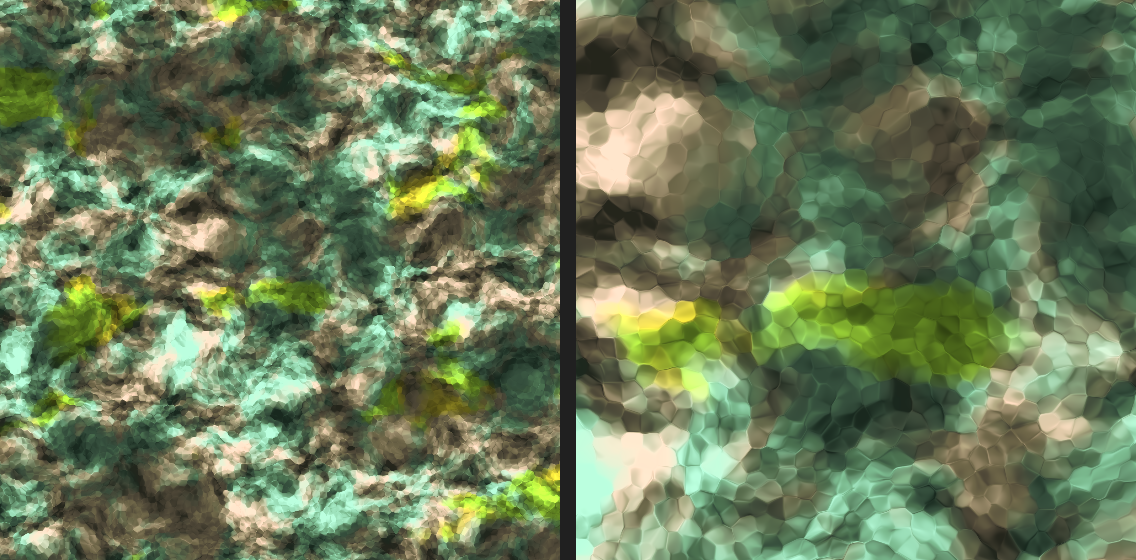
Left, the full canvas; right, a detail of the centre.
Reproduce this texture procedurally as a Shadertoy shader.

```glsl
// Rough lichen-grey rock face with dark hollows and patches of yellow-green moss.

vec2 hash2(vec2 cell) {
    uvec2 v = uvec2(ivec2(cell) + 4096) * 1664525u + 1013904223u;
    v.x += v.y * 1664525u;
    v.y += v.x * 1664525u;
    v ^= v >> 16u;
    v.x += v.y * 1664525u;
    v.y += v.x * 1664525u;
    v ^= v >> 16u;
    return vec2(v & 65535u) / 65535.0;
}

float gradientDot(vec2 cell, vec2 offset) {
    float angle = 6.2832 * hash2(cell).x;
    return dot(vec2(cos(angle), sin(angle)), offset);
}

float gradientNoise(vec2 p) {
    vec2 i = floor(p), f = p - i;
    vec2 u = f * f * f * (f * (f * 6.0 - 15.0) + 10.0);
    vec2 e = vec2(1, 0);
    return mix(mix(gradientDot(i, f), gradientDot(i + e, f - e), u.x),
               mix(gradientDot(i + e.yx, f - e.yx), gradientDot(i + 1.0, f - 1.0), u.x), u.y);
}

float fbm(vec2 p, int octaves, float gain) {
    float sum = 0.0, amplitude = 1.0;
    for (int k = 0; k < octaves; k++) {
        sum += amplitude * gradientNoise(p);
        p = mat2(1.6, 1.2, -1.2, 1.6) * p + 17.3;
        amplitude *= gain;
    }
    return sum;
}

// Pulls each point toward the centre of a small soft-edged chip
vec2 chipped(vec2 p) {
    vec2 g = p * 105.0, cell = floor(g), sum = vec2(0);
    float total = 0.0;
    for (int y = -1; y <= 1; y++)
    for (int x = -1; x <= 1; x++) {
        vec2 c = cell + vec2(x, y);
        vec2 centre = c + hash2(c);
        vec2 d = centre - g;
        float weight = exp(-10.0 * dot(d, d));
        sum += weight * centre;
        total += weight;
    }
    return mix(p, sum / total / 105.0, 0.62);
}

float lumpHeight(vec2 p) {
    return fbm(p * vec2(9, 11) + 31.0, 3, 0.55);
}

// Stone colours ordered by brightness, from hollow to pale crust
vec3 stoneColour(float tone) {
    vec3 c = mix(vec3(0.12, 0.15, 0.11), vec3(0.26, 0.29, 0.22), smoothstep(-2.4, -1.0, tone));
    c = mix(c, vec3(0.37, 0.42, 0.29), smoothstep(-1.1, -0.1, tone));
    c = mix(c, vec3(0.52, 0.57, 0.43), smoothstep(-0.2, 0.6, tone));
    c = mix(c, vec3(0.61, 0.69, 0.52), smoothstep(0.5, 1.1, tone));
    c = mix(c, vec3(0.77, 0.83, 0.68), smoothstep(1.0, 1.7, tone));
    return mix(c, vec3(0.92, 0.95, 0.82), smoothstep(1.7, 2.7, tone));
}

void mainImage(out vec4 fragColor, in vec2 fragCoord) {
    vec2 uv = fragCoord / iResolution.y;
    vec2 p = chipped(uv);

    // Bend the strata so lumps become torn and irregular
    vec2 warp = vec2(fbm(p * 8.0 + 3.0, 2, 0.6), fbm(p * 8.0 + 57.0, 2, 0.6));
    vec2 q = p + 0.035 * warp;

    // Broad masses, creases, grit and light from above
    float mass = fbm(q * vec2(3.4, 4.3) + 9.0, 3, 0.6);
    float crease = abs(gradientNoise(q * vec2(13, 16) + 71.0)) - 0.16;
    float grit = fbm(q * vec2(14, 18) + 23.0, 5, 0.78);
    float relief = lumpHeight(q) - lumpHeight(q + vec2(-0.004, 0.013));
    float roughness = mix(0.55, 1.15, smoothstep(-0.35, 0.1, mass));
    float tone = 2.5 * mass + roughness * (2.2 * grit + 2.0 * crease + 3.6 * relief);
    vec3 colour = stoneColour(tone);

    // Brownish and teal mineral stains
    float stain = fbm(q * 7.0 + 113.0, 4, 0.75);
    float brightness = dot(colour, vec3(0.3, 0.59, 0.11));
    vec3 warm = vec3(0.16, -0.05, -0.02), cool = vec3(-0.20, 0.06, 0.06);
    colour += brightness * mix(cool, warm, smoothstep(-0.4, 0.4, stain));

    // Moss tufts with ragged borders
    float moss = smoothstep(0.22, 0.42, fbm(q * vec2(4.2, 5.4) + 151.0, 4, 0.5));
    vec3 mossColour = (0.08 + 0.92 * brightness) * mix(vec3(0.9, 1.22, 0.26), vec3(1.22, 1.15, 0.24),
                                                       smoothstep(-0.1, 0.5, stain));
    colour = mix(colour, mossColour, 0.9 * moss);

    fragColor = vec4(clamp(colour, 0.0, 1.0), 1.0);
}
```
